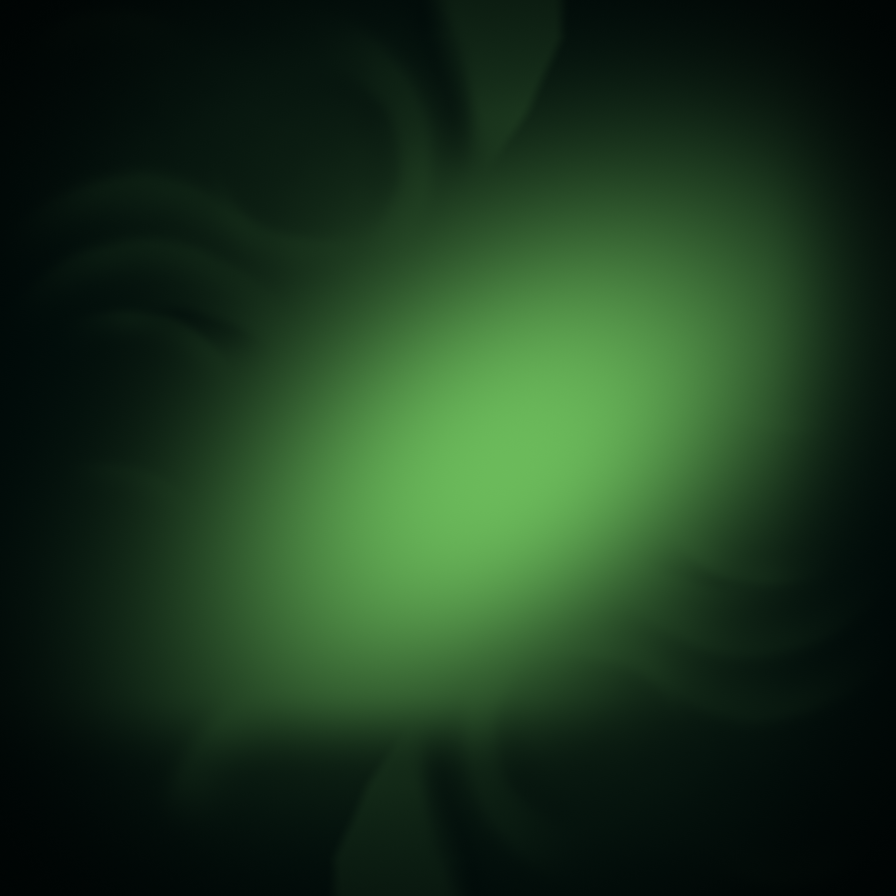
This background is drawn by a WebGL 1 fragment shader. Its source:

```glsl
precision highp float;
// Soft green diagonal glow on near-black, with faint point-symmetric smoke wisps.
uniform vec2 u_resolution;

#define GLOW_CENTER vec2(0.066, -0.023)
#define GLOW_AXIS vec2(0.78, 0.625)
#define GLOW_LENGTH 0.38
#define GLOW_UPPER 0.25
#define GLOW_LOWER 0.213
#define GLOW_FALLOFF 1.2
#define SMOKE_STRENGTH 0.055
#define SMOKE_WARP 0.022
#define SHADE_COLOR vec3(0.0, 0.04, 0.035)
#define GLOW_COLOR vec3(0.42, 0.73, 0.355)

float hash(vec2 p) {
  return fract(sin(dot(p, vec2(127.1, 311.7))) * 43758.5453);
}

float noise(vec2 p) {
  vec2 i = floor(p);
  vec2 f = fract(p);
  f = f * f * (3.0 - 2.0 * f);
  float low = mix(hash(i), hash(i + vec2(1.0, 0.0)), f.x);
  float high = mix(hash(i + vec2(0.0, 1.0)), hash(i + 1.0), f.x);
  return mix(low, high, f.y);
}

float fbm(vec2 p) {
  float sum = 0.0;
  float weight = 0.5;
  for (int i = 0; i < 4; i++) {
    sum += weight * noise(p);
    p = p * 2.03 + 7.3;
    weight *= 0.5;
  }
  return sum;
}

// Curved, tapering strand from a to b; positive bend bows to its left.
float wisp(vec2 p, vec2 a, vec2 b, float bend, float width) {
  vec2 axis = normalize(b - a);
  vec2 rel = p - 0.5 * (a + b);
  float along = dot(rel, axis) / (0.5 * length(b - a));
  float across = dot(rel, vec2(-axis.y, axis.x)) - bend * (1.0 - along * along);
  float taper = 1.0 - smoothstep(0.3, 1.25, abs(along));
  float edge = across / (across > 0.0 ? width * 0.6 : width * 1.4);
  return taper * exp(-edge * edge);
}

// Funnel of smoke that narrows down from the top edge.
float plume(vec2 p) {
  float rise = p.y - 0.295;
  float halfWidth = min(0.4 * max(rise, 0.0), 0.066);
  float center = 0.037 + 0.018 * smoothstep(0.0, 0.1, rise);
  float side = abs(p.x - center);
  float soft = p.x > center ? 0.009 : 0.022;
  float body = 1.0 - smoothstep(halfWidth - soft, halfWidth + soft, side);
  return body * smoothstep(0.0, 0.09, rise);
}

float smoke(vec2 p) {
  vec2 drift = vec2(fbm(p * 6.0 + 3.0), fbm(p * 6.0 + 19.0)) - 0.47;
  vec2 q = p + SMOKE_WARP * drift;
  // Bright strands
  float s = wisp(q, vec2(-0.47, 0.25), vec2(-0.21, 0.23), 0.055, 0.024);
  s += wisp(q, vec2(-0.47, 0.17), vec2(-0.19, 0.16), 0.06, 0.022);
  s += 0.9 * wisp(q, vec2(-0.41, 0.14), vec2(-0.245, 0.09), 0.03, 0.014);
  s += wisp(q, vec2(-0.12, 0.48), vec2(-0.045, 0.24), 0.045, 0.028);
  s += 0.7 * wisp(q, vec2(-0.265, 0.3), vec2(-0.11, 0.225), -0.03, 0.018);
  s += 0.4 * wisp(q, vec2(-0.42, -0.025), vec2(-0.29, -0.06), 0.015, 0.014);
  s += 0.4 * wisp(q, vec2(-0.46, 0.455), vec2(-0.3, 0.47), 0.02, 0.02);
  // Dark gaps
  s -= 0.8 * wisp(q, vec2(-0.02, 0.5), vec2(0.01, 0.3), 0.02, 0.022);
  s -= 0.8 * wisp(q, vec2(-0.34, 0.15), vec2(-0.2, 0.11), 0.012, 0.017);
  s -= 0.6 * wisp(q, vec2(-0.12, 0.42), vec2(-0.09, 0.24), 0.04, 0.02);
  // Haze around the strands
  vec2 haze = (p - vec2(-0.17, 0.32)) / vec2(0.24, 0.17);
  s += 1.7 * exp(-dot(haze, haze)) * (0.5 + fbm(p * 5.0));
  return s + 1.9 * plume(q);
}

float glow(vec2 p) {
  vec2 rel = p - GLOW_CENTER;
  float along = dot(rel, GLOW_AXIS) / GLOW_LENGTH;
  float across = dot(rel, vec2(-GLOW_AXIS.y, GLOW_AXIS.x));
  across /= across > 0.0 ? GLOW_UPPER : GLOW_LOWER;
  float light = exp(-pow(along * along + across * across, GLOW_FALLOFF));
  float floorShade = mix(0.4, 1.0, smoothstep(-0.37, -0.27, p.y));
  float rightShade = mix(0.55, 1.0, smoothstep(0.5, 0.35, p.x) );
  return light * floorShade * rightShade;
}

void main() {
  vec2 p = gl_FragCoord.xy / u_resolution - 0.5;
  float light = glow(p);

  // The smoke repeats under a half turn and fades into the bright core.
  float veil = smoke(p) + 0.75 * smoke(-p);
  veil += wisp(p, vec2(-0.31, -0.41), vec2(-0.22, -0.28), 0.012, 0.03);
  light += SMOKE_STRENGTH * veil * (1.0 - smoothstep(0.15, 0.7, light));

  // Darken toward the corners.
  float corner = smoothstep(0.42, 0.72, length(p));
  vec3 color = mix(SHADE_COLOR, GLOW_COLOR, clamp(light, 0.0, 1.0));
  color *= 1.0 - 0.6 * corner;
  color += (hash(gl_FragCoord.xy) - 0.5) / 255.0;
  gl_FragColor = vec4(color, 1.0);
}
```
